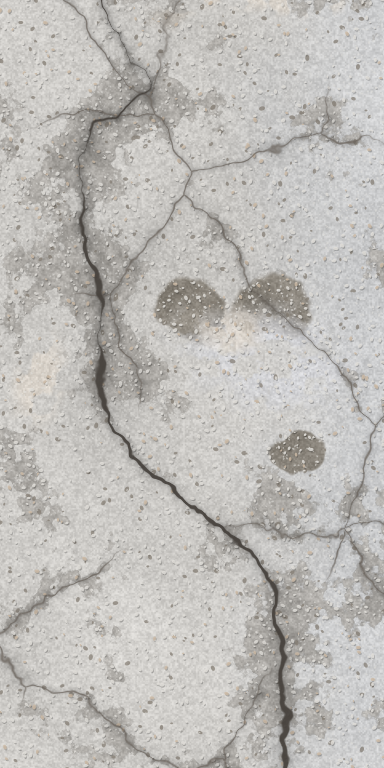
Give the GLSL for this texture, as a WebGL 2 fragment shader.

```glsl
#version 300 es
precision highp float;
// Weathered concrete: a pale gritty skin, grey patches where it has flaked off,
// damp brown stains, scattered pebbles and pits, one deep crack and a warped
// Voronoi network of hairline cracks. Units: canvas width = 1.
uniform vec2 u_resolution;
out vec4 fragColor;

float hash(vec2 p) {
  vec3 q = fract(p.xyx * 0.1031);
  q += dot(q, q.yzx + 33.33);
  return fract((q.x + q.y) * q.z);
}

vec2 hash2(vec2 p) { return vec2(hash(p), hash(p + 71.7)); }

float noise(vec2 p) {
  vec2 i = floor(p), f = fract(p);
  f = f * f * (3.0 - 2.0 * f);
  return mix(mix(hash(i), hash(i + vec2(1, 0)), f.x),
             mix(hash(i + vec2(0, 1)), hash(i + vec2(1, 1)), f.x), f.y);
}

float fbm(vec2 p) {
  float sum = 0.0, amp = 0.516;
  for (int i = 0; i < 5; i++) {
    sum += amp * noise(p);
    p = mat2(1.6, 1.2, -1.2, 1.6) * p + 17.3;
    amp *= 0.5;
  }
  return sum;
}

// Distance to the borders of a jittered Voronoi tiling
float cellBorder(vec2 p) {
  vec2 cell = floor(p), nearest = vec2(9.0);
  for (int k = 0; k < 25; k++) {
    vec2 g = cell + vec2(k % 5 - 2, k / 5 - 2);
    vec2 r = g + hash2(g + 5.0) - p;
    if (dot(r, r) < dot(nearest, nearest)) nearest = r;
  }
  float d = 9.0;
  for (int k = 0; k < 25; k++) {
    vec2 g = cell + vec2(k % 5 - 2, k / 5 - 2);
    vec2 r = g + hash2(g + 5.0) - p, across = r - nearest;
    if (dot(across, across) > 1e-4) d = min(d, dot(0.5 * (r + nearest), normalize(across)));
  }
  return d;
}

// Scattered oval grains: x = coverage, y = random tint
vec2 grains(vec2 p, float freq, float density) {
  float soft = 0.8 * freq / u_resolution.x;
  vec2 cell = floor(p * freq), best = vec2(0.0);
  for (int k = 0; k < 9; k++) {
    vec2 g = cell + vec2(k % 3 - 1, k / 3 - 1);
    vec2 r = p * freq - g - hash2(g);
    float a = 6.28 * hash(g + 13.0), size = mix(0.14, 0.38, hash(g + 29.0));
    r = mat2(cos(a), sin(a), -sin(a), cos(a)) * r * vec2(1.0, 1.45);
    float cover = smoothstep(soft, -soft, length(r) - size) * step(hash(g + 47.0), density);
    if (cover > best.x) best = vec2(cover, hash(g + 61.0));
  }
  return best;
}

// Soft-edged ellipse, 1 inside and 0 outside
float blot(vec2 p, vec2 centre, vec2 radii, float soft) {
  return smoothstep(soft, -soft, length((p - centre) / radii) - 1.0);
}

float mainCrackX(float y) {
  float bend = (y - 1.83) / 0.13;
  return mix(0.76, 0.25, smoothstep(0.4, 1.0, y)) + 0.13 * exp(-bend * bend);
}

void main() {
  float px = 1.0 / u_resolution.x;
  vec2 p = gl_FragCoord.xy * px;
  vec2 warp = vec2(fbm(p * 5.0), fbm(p * 5.0 + 40.0)) - 0.5;
  vec2 jag = vec2(noise(p * 42.0), noise(p * 42.0 + 80.0)) - 0.5;
  vec2 q = p + 0.15 * warp + 0.012 * jag;

  // Crack distances: main, side strand and hairline network
  float offset = q.x - mainCrackX(q.y);
  float deep = abs(offset) * 0.75;
  float strand = abs(offset + 0.09) + 0.3 * smoothstep(0.22, 0.32, abs(p.y - 1.35));
  float hair = min(cellBorder(q * 1.9 + 3.0) / 1.9, strand);
  float hairMask = smoothstep(0.38, 0.58, noise(p * 2.6 + 9.0));
  float upper = smoothstep(0.75, 1.1, p.y);

  // Sound skin and flaked patches
  float rough = fbm(p * 42.0);
  vec3 col = vec3(0.805, 0.797, 0.782) + 0.10 * (fbm(p * 3.0 + 7.0) - 0.5);
  col += vec3(-0.012, 0.0, 0.02) * smoothstep(0.55, 1.0, p.x + 0.3 * warp.x);
  float flakeField = 0.72 * fbm(p * 7.0 + 3.0) + 0.28 * rough
    + mix(0.18, 0.25, upper) * exp(-deep * 10.0) + 0.10 * hairMask * exp(-hair * 22.0);
  float flake = smoothstep(0.645, 0.70, flakeField);
  col = mix(col, vec3(0.645, 0.632, 0.612) + 0.26 * (rough - 0.5), 0.85 * flake);
  col -= 0.16 * flake * (1.0 - flake);

  // Damp stains, chalky wash and cream plaster
  vec2 s = p + 0.13 * warp + 0.01 * jag;
  float damp = max(blot(s, vec2(0.52, 1.2), vec2(0.095, 0.08), 0.09),
               max(blot(s, vec2(0.72, 1.22), vec2(0.1, 0.085), 0.09),
                   blot(s, vec2(0.79, 0.83), vec2(0.06, 0.055), 0.09)));
  col = mix(col, vec3(0.51, 0.485, 0.445) + 0.25 * (fbm(p * 13.0) - 0.5), 0.88 * damp);
  float wash = blot(s, vec2(0.68, 1.07), vec2(0.2, 0.13), 0.5);
  col = mix(col, vec3(0.83, 0.835, 0.855), 0.75 * wash * smoothstep(0.43, 0.56, fbm(p * 22.0)));
  float plaster = max(blot(s, vec2(0.62, 1.15), vec2(0.08, 0.07), 0.5),
                  max(blot(s, vec2(0.1, 1.0), vec2(0.07, 0.1), 0.5),
                      blot(s, vec2(0.68, 1.99), vec2(0.22, 0.045), 0.4)));
  col = mix(col, vec3(0.86, 0.83, 0.79), 0.8 * plaster * smoothstep(0.42, 0.52, fbm(p * 18.0 + 30.0)));

  // Fine grit, pits and pebbles with small cast shadows
  col += 0.10 * (noise(p * 240.0) - 0.5) + 0.07 * (noise(p * 115.0) - 0.5);
  col = mix(col, vec3(0.50, 0.47, 0.43), 0.7 * grains(p + 4.0, 48.0, 0.10).x);
  float density = 0.22 + 0.2 * flake + 0.3 * max(wash, damp);
  col *= 1.0 - 0.22 * grains(p + vec2(-0.002, 0.003), 58.0, density).x;
  vec2 pebble = grains(p, 58.0, density), sand = grains(p + 9.0, 105.0, 0.25);
  col = mix(col, vec3(0.87, 0.865, 0.85), 0.6 * sand.x);
  col = mix(col, mix(vec3(0.88, 0.87, 0.85), vec3(0.80, 0.73, 0.65), step(0.8, pebble.y)), 0.85 * pebble.x);

  // Cracks: shaded lips, then dark gaps
  float deepWidth = mix(0.0035, 0.0075, noise(p * 9.0)) * mix(1.0, smoothstep(0.25, 0.7, noise(p * 7.0 + 20.0)), upper);
  float hairWidth = 0.0008 + 0.0022 * noise(p * 11.0 + 50.0);
  col *= 1.0 - 0.30 * exp(-deep / 0.013) - 0.20 * hairMask * exp(-hair / 0.008);
  col = mix(col, vec3(0.43, 0.40, 0.37), 0.75 * hairMask * smoothstep(px, -px, hair - hairWidth));
  col = mix(col, vec3(0.27, 0.25, 0.23), 0.9 * smoothstep(px, -px, deep - deepWidth));
  fragColor = vec4(clamp(col, 0.0, 1.0), 1.0);
}
```
